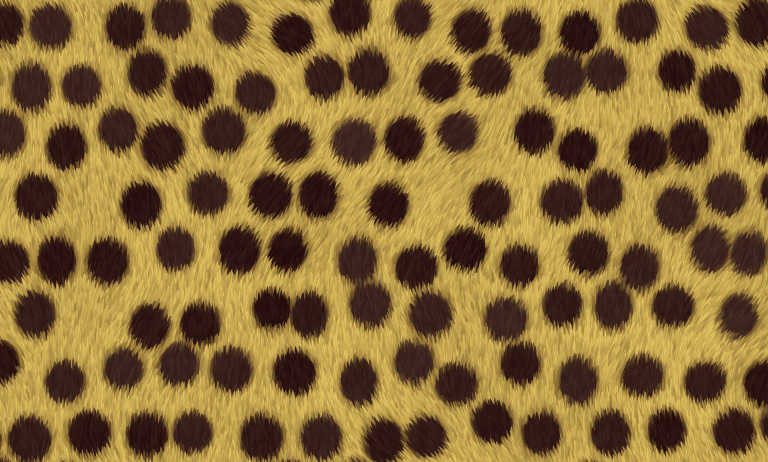
This texture is drawn by a Shadertoy shader. Its source:

```glsl
// Lengths are fractions of the canvas height
const float SPOT_SPACING = 0.126;
const float SPOT_JITTER = 0.40;
const vec2 SPOT_RADIUS = vec2(0.0435, 0.0460);
const float SPOT_PRESENCE = 0.96;
const float SPOT_EDGE = 0.005;
const float SHADOW_REACH = 0.016;
const vec2 HAIR_CELL = vec2(0.006, 0.010);
const float HAIR_HALF_LENGTH = 0.020;
const float HAIR_HALF_WIDTH = 0.0027;
const float HAIR_OPACITY = 0.82;
const float HAIR_TILT_JITTER = 0.30;
const float FLOW_BROAD = 1.5;
const float FLOW_FINE = 0.6;
const vec3 GOLD_DEEP = vec3(0.63, 0.50, 0.23);
const vec3 GOLD_LIGHT = vec3(0.92, 0.79, 0.39);
const vec3 BLACK_BROWN = vec3(0.13, 0.035, 0.035);
const vec3 SOFT_BROWN = vec3(0.29, 0.19, 0.155);
const vec3 SHADOW_TINT = vec3(0.74, 0.70, 0.66);

vec3 hash3(vec2 p) {
    vec3 q = fract(p.xyx * vec3(0.1031, 0.1030, 0.0973));
    q += dot(q, q.yxz + 33.33);
    return fract((q.xxy + q.yzz) * q.zyx);
}

float valueNoise(vec2 p) {
    vec2 cell = floor(p);
    vec2 f = fract(p);
    f = f * f * (3.0 - 2.0 * f);
    float low = mix(hash3(cell).x, hash3(cell + vec2(1, 0)).x, f.x);
    float high = mix(hash3(cell + vec2(0, 1)).x, hash3(cell + vec2(1, 1)).x, f.x);
    return mix(low, high, f.y);
}

// Lean of the fur away from vertical
float furAngle(vec2 p) {
    return FLOW_BROAD * (valueNoise(p * 3.2 + 17.0) - 0.5)
         + FLOW_FINE * (valueNoise(p * 9.0 + 41.0) - 0.5);
}

// x: signed distance to the nearest spot, y: tone of that spot
vec2 nearestSpot(vec2 p) {
    vec2 nearest = vec2(1.0, 0.0);
    float row = floor(p.y / SPOT_SPACING);
    for (float j = -1.0; j <= 1.0; j++) {
        float y = row + j;
        float stagger = 0.5 * mod(y, 2.0);
        float column = floor(p.x / SPOT_SPACING - stagger);
        for (float i = -1.0; i <= 1.0; i++) {
            vec2 id = vec2(column + i, y);
            vec3 place = hash3(id + 71.0);
            vec3 look = hash3(id + 163.0);
            if (look.z > SPOT_PRESENCE) continue;
            vec2 center = id + vec2(stagger, 0.0) + 0.5 + SPOT_JITTER * (place.xy - 0.5);
            vec2 radius = SPOT_RADIUS * (0.92 + 0.16 * look.xy);
            vec2 offset = p - center * SPOT_SPACING;
            float d = (length(offset / radius) - 1.0) * radius.x;
            if (d < nearest.x) nearest = vec2(d, place.z);
        }
    }
    return nearest;
}

// Coat colour at a hair root, with its own random shade
vec3 coatColor(vec2 p, float shade) {
    vec2 spot = nearestSpot(p);
    float broad = valueNoise(p * 6.0 + 5.0) - 0.5;
    vec3 gold = mix(GOLD_DEEP, GOLD_LIGHT, clamp(sqrt(shade) + 0.25 * broad, 0.0, 1.0));
    gold *= mix(SHADOW_TINT, vec3(1.0), smoothstep(0.0, SHADOW_REACH, spot.x));
    vec3 dark = mix(BLACK_BROWN, SOFT_BROWN, 0.55 * spot.y + 0.45 * shade);
    return mix(dark, gold, smoothstep(-SPOT_EDGE, SPOT_EDGE, spot.x));
}

void mainImage(out vec4 fragColor, in vec2 fragCoord) {
    float pixel = 1.0 / iResolution.y;
    vec2 p = fragCoord * pixel;
    float lean = furAngle(p);
    vec2 cell = floor(p / HAIR_CELL);
    vec3 color = coatColor(p, 0.35);

    // Overlapping hairs, upper rows first so that tips point up
    for (float j = 2.0; j >= -2.0; j--) {
        for (float i = -3.0; i <= 3.0; i++) {
            vec2 id = cell + vec2(i, j);
            vec3 place = hash3(id + 211.0);
            vec3 look = hash3(id + 397.0);
            vec2 root = (id + place.xy) * HAIR_CELL;
            float angle = lean + HAIR_TILT_JITTER * (place.z - 0.5);
            vec2 along = vec2(sin(angle), cos(angle));
            vec2 offset = p - root;
            float t = dot(offset, along) / (HAIR_HALF_LENGTH * (0.7 + 0.3 * look.x));
            float across = abs(dot(offset, vec2(along.y, -along.x)));

            // Spindle outline, smoothed over one pixel
            float width = HAIR_HALF_WIDTH * (1.0 - t * t);
            float cover = clamp((width - across) / pixel + 0.5, 0.0, 1.0);
            cover *= 1.0 - smoothstep(0.75, 1.0, abs(t));
            if (cover <= 0.0) continue;

            float light = 0.97 + 0.06 * t - 0.10 * smoothstep(0.0, HAIR_HALF_WIDTH, across);
            color = mix(color, coatColor(root, look.y) * light, cover * HAIR_OPACITY);
        }
    }
    fragColor = vec4(color, 1.0);
}
```
